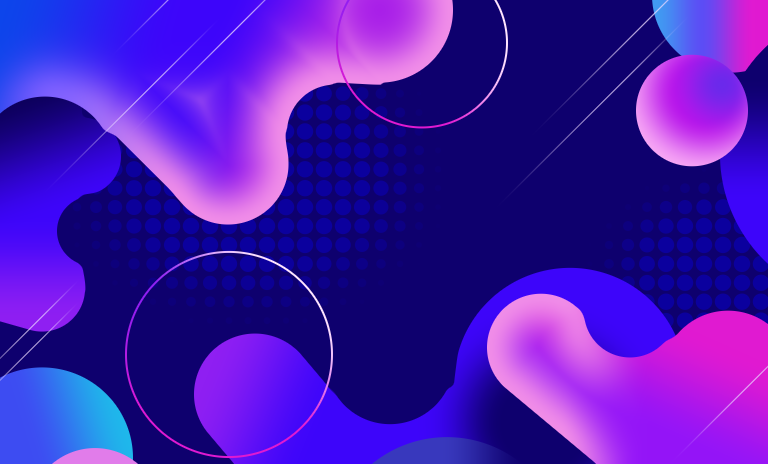
This background is drawn by a WebGL 1 fragment shader. Its source:

```glsl
precision highp float;
// Fluid violet and pink blobs over navy, with halftone dots, thin rings and streaks.
// Each blob joins circles, capsules and boxes, then has round bays carved out of it;
// its signed distance drives both the smooth edge and the soft inner glow.
uniform vec2 u_resolution;

const vec2 CANVAS = vec2(768.0, 466.0); // design units, y pointing down
const vec3 NAVY = vec3(0.055, 0.0, 0.43);
const vec3 DOT_BLUE = vec3(0.045, 0.0, 0.62);
const vec3 AZURE = vec3(0.05, 0.27, 0.92);
const vec3 CYAN = vec3(0.12, 0.72, 0.92);
const vec3 INDIGO = vec3(0.24, 0.02, 0.98);
const vec3 VIOLET = vec3(0.56, 0.12, 0.95);
const vec3 MAGENTA = vec3(0.88, 0.1, 0.82);
const vec3 PINK = vec3(0.94, 0.55, 0.91);
const vec3 LAVENDER = vec3(0.5, 0.38, 1.0);

float circle(vec2 p, vec2 c, float r) { return length(p - c) - r; }

float capsule(vec2 p, vec2 a, vec2 b, float r) {
  vec2 ab = b - a;
  return length(p - a - ab * clamp(dot(p - a, ab) / dot(ab, ab), 0.0, 1.0)) - r;
}

float box(vec2 p, vec2 lo, vec2 hi) {
  vec2 q = abs(p - 0.5 * (lo + hi)) - 0.5 * (hi - lo);
  return length(max(q, 0.0)) + min(max(q.x, q.y), 0.0);
}

// Smooth union and smooth subtraction
float join(float a, float b) {
  float h = max(6.0 - abs(a - b), 0.0);
  return min(a, b) - h * h / 24.0;
}
float carve(float a, float b) { return -join(-a, b); }

float cover(float d, float px) { return clamp(0.5 - d / px, 0.0, 1.0); }
float glow(float d, float width) { return exp(-d * d / (width * width)); }
float near(vec2 p, vec2 c, float r) { return 1.0 - smoothstep(0.0, r, length(p - c)); }

// Blob outlines
float waveBlob(vec2 p) {
  float d = join(box(p, vec2(-300, -300), vec2(335, 133)), box(p, vec2(-300, -300), vec2(380, 84)));
  d = join(d, capsule(p, vec2(228, 165), vec2(60, -3), 59.0));
  d = join(d, capsule(p, vec2(228, 165), vec2(228, 60), 59.0));
  d = join(d, circle(p, vec2(380, 10), 73.0));
  d = carve(d, circle(p, vec2(45, 165), 68.0));
  return carve(d, circle(p, vec2(335, 133), 48.0));
}

float leftBlob(vec2 p) {
  float d = join(box(p, vec2(-200, 60), vec2(82, 290)), circle(p, vec2(82, 157), 39.0));
  d = join(d, capsule(p, vec2(42, 290), vec2(0, 278), 43.0));
  return carve(d, circle(p, vec2(92, 232), 35.0));
}

float lowerBlob(vec2 p) {
  float d = join(box(p, vec2(332, 388), vec2(900, 700)), circle(p, vec2(570, 385), 116.0));
  d = join(d, capsule(p, vec2(255, 396), vec2(330, 485), 61.0));
  return carve(d, circle(p, vec2(390, 362), 64.0));
}

float pinkBlob(vec2 p) {
  float d = join(box(p, vec2(600, 340), vec2(728, 700)), capsule(p, vec2(541, 349), vec2(640, 432), 54.0));
  d = join(d, capsule(p, vec2(728, 378), vec2(760, 700), 66.0));
  return carve(d, circle(p, vec2(630, 313), 46.0));
}

// Halftone grid whose dots shrink away from two centres
float halftone(vec2 p, float px) {
  float pitch = 19.0;
  vec2 cell = floor((p - vec2(324, 170)) / pitch + 0.5) * pitch + vec2(324, 170);
  float size = max(1.0 - length((cell - vec2(250, 175)) / vec2(215, 170)),
                   1.0 - length((cell - vec2(745, 275)) / vec2(170, 120)));
  size = smoothstep(0.0, 0.5, size);
  return cover(circle(p, cell, 8.2 * sqrt(size)), px) * size;
}

vec3 ring(vec3 col, vec2 p, vec2 c, float r, vec2 light, float px) {
  float lit = smoothstep(-0.1, 1.0, dot(normalize(p - c + 0.001), light));
  float low = smoothstep(-0.7, 0.8, (p.y - c.y) / r);
  vec3 tint = mix(mix(VIOLET, MAGENTA, low), vec3(1.0, 0.9, 1.0), lit);
  return mix(col, tint, cover(abs(circle(p, c, r)) - 1.0, px));
}

// Diagonal light line rising from a, faded at both ends
float streak(vec2 p, vec2 a, float len, float px) {
  vec2 q = p - a;
  float t = (q.x - q.y) * 0.7071 / len;
  float fade = smoothstep(0.0, 0.6, t) * (1.0 - smoothstep(0.65, 1.0, t));
  return 0.75 * fade * cover(abs(q.x + q.y) * 0.7071 - 0.6, px);
}
float streakPair(vec2 p, vec2 a, vec2 shift, float len, float px) {
  return max(streak(p, a, len, px), streak(p, a + shift, len, px));
}

void main() {
  vec2 p = gl_FragCoord.xy / u_resolution * CANVAS;
  p.y = CANVAS.y - p.y;
  float px = CANVAS.y / u_resolution.y;
  vec3 col = mix(NAVY, DOT_BLUE, halftone(p, px));

  // Left side
  vec3 fill = mix(NAVY * 0.8, INDIGO, smoothstep(95.0, 235.0, p.y + 0.35 * p.x));
  col = mix(col, mix(fill, VIOLET, smoothstep(215.0, 325.0, p.y)), cover(leftBlob(p), px));
  float d = waveBlob(p);
  fill = mix(AZURE, INDIGO, smoothstep(0.0, 190.0, p.x + 0.3 * p.y));
  fill = mix(fill, mix(VIOLET, MAGENTA, 0.3), smoothstep(230.0, 370.0, p.x + 0.5 * p.y));
  fill = mix(fill, mix(LAVENDER, PINK, smoothstep(50.0, 190.0, p.x)), glow(d, 36.0) * smoothstep(-40.0, 60.0, p.x));
  col = mix(col, fill, cover(d, px));
  fill = mix(vec3(0.24, 0.3, 0.95), CYAN, smoothstep(20.0, 125.0, p.x + 0.3 * (415.0 - p.y)));
  col = mix(col, fill, cover(circle(p, vec2(42, 460), 91.0), px));
  col = mix(col, mix(PINK, VIOLET, 0.15), cover(circle(p, vec2(95, 516), 66.0), px));

  // Bottom
  fill = mix(VIOLET, INDIGO, smoothstep(205.0, 345.0, p.x + 0.4 * (p.y - 370.0)));
  fill = mix(fill, NAVY, smoothstep(0.0, 0.8, near(p, vec2(545, 425), 140.0)));
  col = mix(col, fill, cover(lowerBlob(p), px));
  fill = mix(vec3(0.22, 0.22, 0.74), NAVY, smoothstep(440.0, 530.0, p.x));
  col = mix(col, fill, cover(circle(p, vec2(447, 557), 118.0), px));
  d = pinkBlob(p);
  fill = mix(vec3(0.58, 0.08, 0.97), MAGENTA, smoothstep(0.0, 120.0, 0.45 * (p.x - 600.0) + 410.0 - p.y));
  fill = mix(fill, PINK, glow(d, 38.0) * (1.0 - smoothstep(560.0, 650.0, p.x)));
  col = mix(col, fill, cover(d, px));

  // Top right
  fill = mix(mix(CYAN, LAVENDER, 0.35), vec3(0.36, 0.3, 0.96), smoothstep(655.0, 705.0, p.x));
  fill = mix(fill, MAGENTA, smoothstep(700.0, 755.0, p.x));
  col = mix(col, fill, cover(circle(p, vec2(730, -5), 78.0), px));
  fill = mix(NAVY, INDIGO, smoothstep(75.0, 205.0, p.y));
  col = mix(col, fill, cover(circle(p, vec2(870, 155), 150.0), px));
  fill = mix(vec3(0.72, 0.08, 0.92), vec3(0.42, 0.16, 0.92), near(p, vec2(722, 85), 55.0));
  fill = mix(fill, vec3(0.97, 0.66, 0.96), smoothstep(28.0, 84.0, length(p - vec2(706, 92))));
  col = mix(col, fill, cover(circle(p, vec2(692, 111), 56.0), px));

  // Rings and streaks
  col = ring(col, p, vec2(422, 43), 85.0, vec2(0.95, -0.3), px);
  col = ring(col, p, vec2(229, 356), 103.0, vec2(0.7, -0.7), px);
  float light = streakPair(p, vec2(40, 198), vec2(85, -58), 255.0, px);
  light = max(light, streakPair(p, vec2(528, 140), vec2(-35, 72), 280.0, px));
  light = max(light, streakPair(p, vec2(-40, 400), vec2(0, 22), 170.0, px));
  light = max(light, streakPair(p, vec2(670, 466), vec2(-560, -408), 190.0, px));
  gl_FragColor = vec4(mix(col, vec3(0.92, 0.85, 1.0), light), 1.0);
}
```
